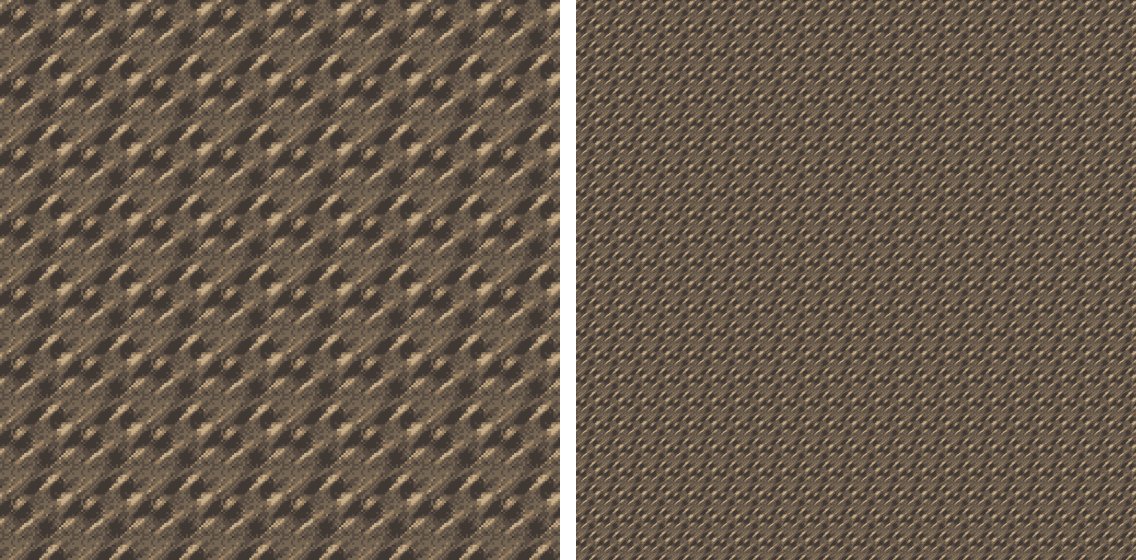
Left, the tile; right, the same tile 3 across and 3 down.
Write a Shadertoy shader that draws this pattern.

```glsl
// Woven bark-like cloth: slanted tan and dark flecks on a grainy brown ground, in repeating square tiles.

const float TILES = 8.0;         // repeats across and down
const float CELLS = 32.0;        // grain cells along one tile
const float BASE_TONE = 1.92;    // palette step of the bare ground
const float FLECK_GAIN = 1.5;
const float FLECK_AREA = 0.0095; // half length times half width
const float DARK_WIDEN = 1.55;   // dark flecks are broader than light ones
const float STEEPNESS = 0.86;    // slant of a short fleck, in radians
const float FLATTEN = 0.7;       // longer flecks lie flatter
const float FRAY = 0.10;         // ragged ends and edges of flecks
const float STREAK = 0.25;
const float THREAD_GRAIN = 1.0;
const float CELL_GRAIN = 1.1;
const float CHECKER = 0.5;
const float TAU = 6.2831853;

const vec3 PALETTE[5] = vec3[5](
    vec3(0.25, 0.22, 0.20),
    vec3(0.35, 0.30, 0.26),
    vec3(0.46, 0.40, 0.33),
    vec3(0.62, 0.51, 0.38),
    vec3(0.77, 0.68, 0.54));

// Flecks of one tile: centre, half length, tone change
const int FLECK_COUNT = 12;
const vec4 FLECKS[12] = vec4[12](
    vec4(0.92, 0.87, 0.14, 1.9),
    vec4(0.45, 0.56, 0.30, 1.35),
    vec4(0.23, 0.07, 0.22, 1.1),
    vec4(0.26, 0.81, 0.15, 1.2),
    vec4(0.98, 0.53, 0.15, 1.5),
    vec4(0.74, 0.15, 0.18, 1.35),
    vec4(0.19, 0.17, 0.14, 0.5),
    vec4(0.83, 0.01, 0.15, -1.4),
    vec4(0.07, 0.71, 0.17, -1.7),
    vec4(0.33, 0.67, 0.15, -1.6),
    vec4(0.66, 0.44, 0.14, -1.1),
    vec4(0.49, 0.05, 0.18, -1.7));

float hash(vec2 p) {
    vec3 q = fract(vec3(p.xyx) * 0.1031);
    q += dot(q, q.yzx + 33.33);
    return fract((q.x + q.y) * q.z);
}

// Flat-topped slanted ellipse, wrapped around the tile
float fleck(vec2 p, vec4 shape) {
    vec2 d = p - shape.xy;
    d -= round(d);
    float angle = STEEPNESS - FLATTEN * shape.z;
    vec2 slant = vec2(cos(angle), sin(angle));
    float width = FLECK_AREA / shape.z * (shape.w < 0.0 ? DARK_WIDEN : 1.0);
    float along = dot(d, slant) / shape.z;
    float across = dot(d, vec2(-slant.y, slant.x)) / width;
    float r2 = along * along + across * across;
    return shape.w * exp(-r2 * r2);
}

// Layered sines with whole frequencies, so they wrap
float streaks(vec2 p) {
    float bend = 0.8 * sin(TAU * (p.x + 2.0 * p.y));
    return sin(TAU * dot(p, vec2(4.0, -5.0)) + bend)
         + 0.8 * sin(TAU * dot(p, vec2(7.0, -9.0)) - bend + 1.3);
}

// Short diagonal threads, each a run of cells with one value
float threads(vec2 cell) {
    float row = mod(cell.x - cell.y, CELLS);
    float run = floor(mod(cell.x + cell.y, CELLS) / 8.0);
    return hash(vec2(row, run) + 51.0) - 0.5;
}

// Flat palette colour of one grain cell
vec3 cellColor(vec2 cell) {
    cell = mod(cell, CELLS);
    vec2 p = (cell + 0.5) / CELLS;
    float thread = threads(cell);
    float grain = hash(cell + 7.0) - 0.5;
    float tone = BASE_TONE + STREAK * streaks(p);

    // Fray the flecks mostly along their slant
    vec2 frayed = p + FRAY * (thread * vec2(0.8, 0.65) + grain * vec2(0.4, 0.0));
    for (int i = 0; i < FLECK_COUNT; i++) {
        tone += FLECK_GAIN * fleck(frayed, FLECKS[i]);
    }
    tone += THREAD_GRAIN * thread + CELL_GRAIN * grain;
    tone += CHECKER * (mod(cell.x + cell.y, 2.0) - 0.5);
    return PALETTE[int(clamp(floor(tone), 0.0, 4.0))];
}

void mainImage(out vec4 fragColor, in vec2 fragCoord) {
    vec2 grid = fragCoord / iResolution.xy * TILES * CELLS - 0.5;
    vec2 cell = floor(grid);

    // Smooth blend across cell borders
    vec2 blend = smoothstep(0.2, 0.8, grid - cell);
    vec3 lower = mix(cellColor(cell), cellColor(cell + vec2(1.0, 0.0)), blend.x);
    vec3 upper = mix(cellColor(cell + vec2(0.0, 1.0)), cellColor(cell + 1.0), blend.x);
    fragColor = vec4(mix(lower, upper, blend.y), 1.0);
}
```
